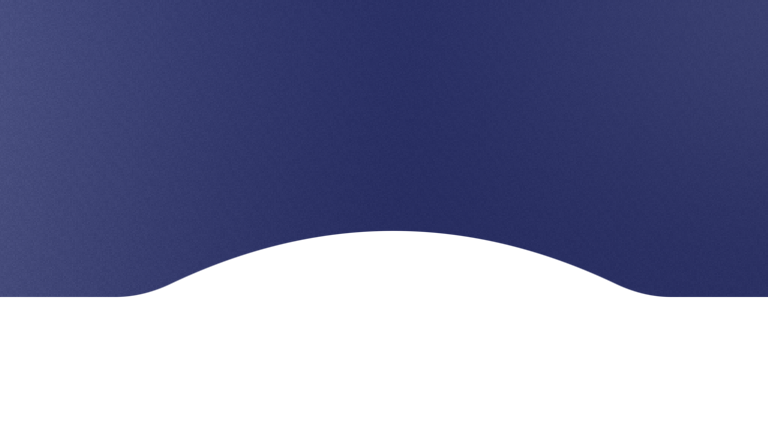
Reproduce this background procedurally as a Shadertoy shader.

```glsl
float hash(vec2 cell) {
    return fract(sin(dot(cell, vec2(12.9898, 78.233))) * 43758.5453);
}

// Height of the white ground: a parabolic crest easing into flat shoulders
float hillHeight(float x) {
    const float join = 0.8;
    float t = min(abs(x - 0.512) / 0.362, 1.0);
    float crest = 1.0 - t * t / join;
    float shoulder = (1.0 - t) * (1.0 - t) / (1.0 - join);
    return 0.3125 + 0.153 * (t < join ? crest : shoulder);
}

// Navy backdrop lit from the left and faintly from the upper right
vec3 backdrop(vec2 uv) {
    float leftGlow = pow(max(1.0 - uv.x / 0.54, 0.0), 1.4);
    leftGlow *= 1.0 - 0.5 * (uv.y - 0.67) * (uv.y - 0.67);
    float rightGlow = smoothstep(0.48, 1.05, uv.x) * mix(0.2, 1.0, smoothstep(0.3, 1.0, uv.y));

    vec3 color = vec3(0.155, 0.178, 0.380);
    color += vec3(0.120, 0.120, 0.106) * leftGlow;
    color += vec3(0.062, 0.060, 0.042) * rightGlow;
    color += vec3(0.010, 0.012, 0.018) * smoothstep(0.4, 1.0, uv.y);

    // Fine grain, stronger in the lit area
    vec2 cell = floor(uv * vec2(512.0, 288.0));
    float grain = hash(cell) + hash(cell + 37.0) - 1.0;
    return color + grain * mix(0.012, 0.018, leftGlow);
}

void mainImage(out vec4 fragColor, in vec2 fragCoord) {
    vec2 uv = fragCoord / iResolution.xy;

    // Antialiased boundary between backdrop and ground
    float above = uv.y - hillHeight(uv.x);
    float edge = 0.75 * fwidth(above);
    vec3 color = mix(vec3(1.0), backdrop(uv), smoothstep(-edge, edge, above));

    fragColor = vec4(color, 1.0);
}
```
